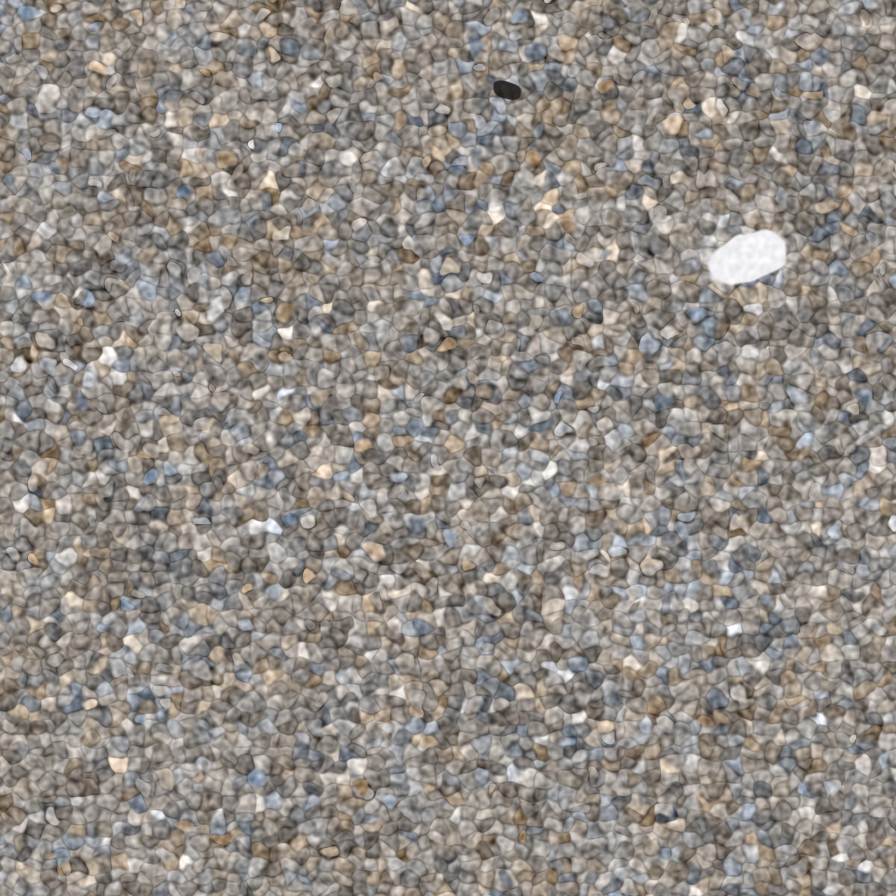
Give the GLSL for this texture, as a WebGL 2 fragment shader.

```glsl
#version 300 es
precision highp float;

uniform vec2 u_resolution;
out vec4 fragColor;

const float TAU = 6.28318;
const vec3 GROUND = vec3(0.595, 0.572, 0.55);

vec3 hash3(vec2 cell) {
    vec3 p = fract(cell.xyx * vec3(0.1031, 0.1030, 0.0973));
    p += dot(p, p.yxz + 33.33);
    return fract((p.xxy + p.yzz) * p.zyx);
}

mat2 rotation(float angle) {
    float c = cos(angle), s = sin(angle);
    return mat2(c, s, -s, c);
}

float cornerSlope(vec2 corner, vec2 offset) {
    float angle = TAU * hash3(corner).x;
    return dot(vec2(cos(angle), sin(angle)), offset);
}

float gradientNoise(vec2 p) {
    vec2 i = floor(p), f = fract(p);
    vec2 u = f * f * f * (f * (f * 6.0 - 15.0) + 10.0);
    vec2 e = vec2(1.0, 0.0);
    float low = mix(cornerSlope(i, f), cornerSlope(i + e, f - e), u.x);
    float high = mix(cornerSlope(i + e.yx, f - e.yx), cornerSlope(i + 1.0, f - 1.0), u.x);
    return mix(low, high, u.y);
}

vec2 warp(vec2 p, float frequency, float amount) {
    return p + amount * vec2(gradientNoise(p * frequency + 11.0), gradientNoise(p * frequency + 47.0));
}

// Mostly grey, with rare bright or tinted stones
vec3 stoneColour(vec3 h, float richness) {
    float tone = 0.26 * (h.x - 0.5) + 0.25 * pow(h.y, 8.0);
    float tint = 2.0 * h.z - 1.0;
    return GROUND + tone + richness * tint * tint * tint * vec3(0.07, 0.005, -0.075);
}

// Packed small grains: softly blended cells with dark seams
vec3 packedGrains(vec2 p, float seamDepth) {
    vec2 base = floor(p);
    float nearest = 9.0, second = 9.0, total = 0.0;
    vec3 colour = vec3(0.0);
    for (int y = -1; y <= 1; y++) {
        for (int x = -1; x <= 1; x++) {
            vec2 cell = base + vec2(x, y);
            vec2 delta = p - cell - 0.1 - 0.8 * hash3(cell).xy;
            float d = length(delta);
            second = min(second, max(nearest, d));
            nearest = min(nearest, d);
            float weight = exp(-11.0 * d * d);
            float facet = 0.09 * dot(delta, vec2(-0.5, 0.8));
            colour += weight * (stoneColour(hash3(cell + 71.0), 0.8) + facet);
            total += weight;
        }
    }
    float seam = 1.0 - smoothstep(0.0, 0.38, second - nearest);
    return colour / total - seamDepth * seam;
}

// Larger stones laid over the grains, each with a shaded rim
vec3 scatterStones(vec3 ground, vec2 p, float density) {
    vec2 base = floor(p);
    float roughness = 0.3 * gradientNoise(p * 2.7);
    for (int y = -1; y <= 1; y++) {
        for (int x = -1; x <= 1; x++) {
            vec2 cell = base + vec2(x, y);
            vec3 shape = hash3(cell + 131.0);
            vec2 delta = p - cell - hash3(cell + 193.0).xy;
            vec2 q = rotation((shape.x - 0.3) * 2.5) * delta;
            float d = length(q * vec2(1.0, 1.45)) / mix(0.2, 0.42, shape.y) + roughness;
            float present = step(shape.z, density);
            float rim = smoothstep(1.5, 1.0, d + 0.5 * dot(delta, vec2(-0.5, 0.8)));
            float body = smoothstep(1.12, 0.72, d);
            vec3 stone = stoneColour(hash3(cell + 257.0), 1.5) + 0.03;
            stone += 0.14 * dot(delta, vec2(-0.5, 0.8));
            ground -= 0.10 * rim * present;
            ground = mix(ground, stone, 0.85 * body * present);
        }
    }
    return ground;
}

float softBlob(vec2 p, vec2 centre, vec2 radius, float angle, float ragged) {
    vec2 q = abs(rotation(-angle) * (p - centre)) / radius;
    float d = pow(dot(q * q * q, vec2(1.0)), 1.0 / 3.0);
    return smoothstep(1.1, 0.9, d + ragged);
}

void main() {
    vec2 uv = gl_FragCoord.xy / u_resolution;

    // Coarser stones gather toward the upper left
    float patchiness = gradientNoise(uv * 4.0 + 5.0);
    float density = 0.24 + 0.28 * smoothstep(0.1, 0.9, uv.y - 0.6 * uv.x + 0.3) + 0.3 * patchiness;

    vec2 p = warp(uv, 55.0, 0.009);
    vec3 colour = packedGrains(p * vec2(64.0, 72.0), 0.13);
    colour = scatterStones(colour, p * 33.0, density);

    // Fine grit and broad drifts of tone
    float grit = 0.23 * gradientNoise(uv * 88.0 + 19.0) + 0.18 * gradientNoise(uv * 150.0 + 83.0);
    colour += grit * vec3(1.0, 0.99, 0.97);
    colour += 0.05 * patchiness + 0.025 * gradientNoise(uv * 11.0);
    colour += vec3(0.03, 0.0, -0.03) * gradientNoise(uv * 27.0 + 37.0);

    // A pale chip and a small dark pit
    float ragged = 0.35 * gradientNoise(uv * 42.0 + 3.0);
    float chip = softBlob(uv, vec2(0.836, 0.712), vec2(0.044, 0.025), 0.52, ragged);
    float pit = softBlob(uv, vec2(0.566, 0.899), vec2(0.016, 0.009), -0.2, ragged);
    colour = mix(colour, vec3(0.95, 0.95, 0.96) + 0.3 * grit, chip);
    colour = mix(colour, vec3(0.12, 0.10, 0.10), 0.85 * pit);

    fragColor = vec4(clamp(colour, 0.0, 1.0), 1.0);
}
```
